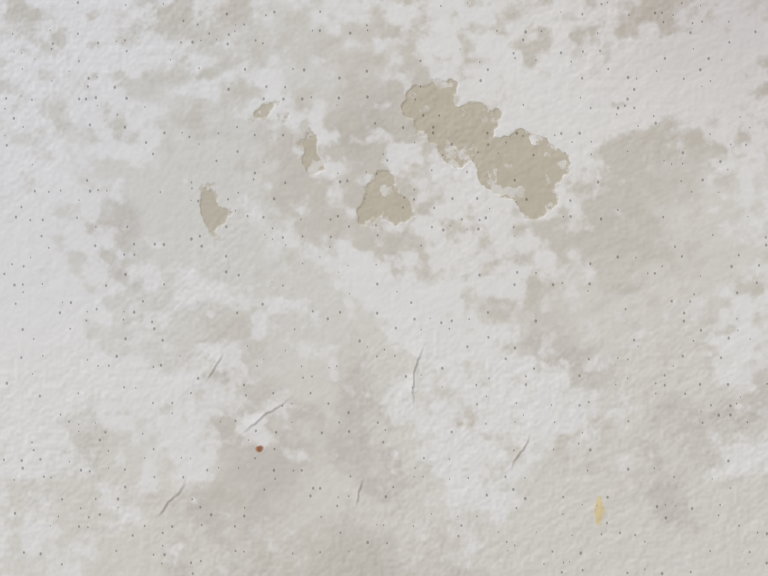
This texture is drawn by a WebGL 2 fragment shader. Its source:

```glsl
#version 300 es
precision highp float;
// Weathered pale plaster: clay and chalk washes over a rough, side-lit relief.
// Layered value noise gives the mottling; flaked patches, lifted cracks and
// trowel strokes join one height field that is shaded from the upper left.

uniform vec2 u_resolution;
out vec4 fragColor;

const vec3 CLAY = vec3(0.750, 0.730, 0.695);
const vec3 PLASTER = vec3(0.792, 0.780, 0.757);
const vec3 CHALK = vec3(0.838, 0.830, 0.824);
const vec3 BARE = vec3(0.700, 0.668, 0.600);
const vec3 STAIN = vec3(0.690, 0.665, 0.630);
const vec3 RUST = vec3(0.520, 0.300, 0.180);
const vec3 OCHRE = vec3(0.820, 0.720, 0.480);
const float RELIEF_STRENGTH = 0.095;
const float LIGHT_STEP = 0.0022;
const float FLAKE_DEPTH = 0.75;
const float CRACK_HEIGHT = 1.5;
const float PIT_CELLS = 62.0;
const float PIT_SHARE = 0.13;
const int FLAKES = 7;
const int CRACKS = 6;

float hash(vec2 p) {
    return fract(sin(dot(p, vec2(127.1, 311.7))) * 43758.5453);
}

float noise(vec2 p) {
    vec2 i = floor(p), f = fract(p);
    f = f * f * (3.0 - 2.0 * f);
    return mix(mix(hash(i), hash(i + vec2(1, 0)), f.x),
               mix(hash(i + vec2(0, 1)), hash(i + vec2(1, 1)), f.x), f.y);
}

float fbm(vec2 p) {
    float sum = 0.0, amp = 0.516;
    for (int i = 0; i < 5; i++) {
        sum += amp * noise(p);
        p = mat2(1.6, 1.2, -1.2, 1.6) * p + 11.3;
        amp *= 0.5;
    }
    return sum;
}

vec2 rotate(vec2 p, float a) {
    return vec2(cos(a) * p.x + sin(a) * p.y, cos(a) * p.y - sin(a) * p.x);
}

// Trowel strokes: falling on the left, gently rising on the right
float strokes(vec2 p, vec2 stretch) {
    float falling = fbm(rotate(p, -0.58) * stretch);
    float rising = fbm(rotate(p, 0.4) * stretch + 31.0);
    return mix(falling, rising, smoothstep(0.65, 1.1, p.x));
}

// Coverage of the patches where the top coat has come off
float flaked(vec2 p) {
    vec2 q = p + 0.11 * (vec2(fbm(p * 8.0), fbm(p * 8.0 + 17.0)) - 0.5);
    float d = 1.0;
    for (int i = 0; i < FLAKES; i++) {
        float k = float(i), along = fract(k * 0.618);
        vec2 centre = vec2(0.38 + 0.62 * along, 0.62 + 0.25 * fract(k * 0.755));
        vec2 radius = mix(vec2(0.020, 0.042), vec2(0.088, 0.066), along * along);
        d = min(d, (length((q - centre) / radius) - 1.0) * min(radius.x, radius.y));
    }
    d += 0.05 * (fbm(p * 28.0) - 0.5);
    return 1.0 - smoothstep(-0.003, 0.003, d);
}

// Lifted lips: a steep edge on one side, a soft slope on the other
float cracks(vec2 p) {
    vec2 q = p + 0.045 * (vec2(fbm(p * 11.0 + 5.0), fbm(p * 11.0 + 23.0)) - 0.5);
    float h = 0.0;
    for (int i = 0; i < CRACKS; i++) {
        float k = float(i), size = mix(0.025, 0.07, hash(vec2(k, 4.0)));
        vec2 centre = vec2(0.3 + 0.7 * fract(k * 0.618), 0.08 + 0.28 * fract(k * 0.755 + 0.2));
        vec2 s = rotate(q - centre, mix(0.5, 2.1, hash(vec2(k, 9.0))));
        float ends = 1.0 - smoothstep(0.3, 1.0, abs(s.x) / size);
        h += ends * smoothstep(-0.0015, 0.0015, s.y) * exp(-max(s.y, 0.0) / 0.014);
    }
    return h;
}

float relief(vec2 p) {
    float rough = smoothstep(0.3, 0.65, fbm(p * 4.0 + 40.0));
    float grain = 0.45 * noise(p * 165.0) + 0.55 * noise(p * 80.0 + 9.0);
    float scratches = strokes(p, vec2(5.0, 48.0));
    return grain * mix(0.45, 1.0, rough) + 1.1 * fbm(p * 15.0) + 0.6 * scratches
         + CRACK_HEIGHT * cracks(p) - FLAKE_DEPTH * flaked(p);
}

// Small dark holes scattered over a jittered grid
float pits(vec2 p, float pixel) {
    vec2 g = p * PIT_CELLS, cell = floor(g);
    vec2 centre = 0.25 + 0.5 * vec2(hash(cell + 3.1), hash(cell + 8.7));
    float radius = mix(0.05, 0.14, hash(cell + 5.3)), blur = pixel * PIT_CELLS * 0.7;
    float d = length((fract(g) - centre) * vec2(1.0, 0.8));
    return step(1.0 - PIT_SHARE, hash(cell)) * (1.0 - smoothstep(radius - blur, radius + blur, d));
}

float spot(vec2 p, vec2 centre, vec2 radius) {
    float d = length((p - centre) / radius) + 1.6 * (fbm(p * 45.0) - 0.5);
    return 1.0 - smoothstep(0.5, 1.1, d);
}

void main() {
    vec2 p = gl_FragCoord.xy / u_resolution.y;
    float ragged = fbm(p * 38.0 + 3.0) - 0.5;

    // Washes of clay, plaster and chalk
    float tone = fbm(p * 2.7 + 6.0) + 0.35 * ragged;
    vec3 col = mix(CLAY, PLASTER, smoothstep(0.36, 0.56, tone));
    float stain = fbm(p * 5.0 + 70.0) + 0.3 * ragged;
    col = mix(col, STAIN, 0.5 * smoothstep(0.55, 0.74, stain));
    float wash = 0.6 * fbm(p * 3.6 + 52.0) + 0.4 * strokes(p, vec2(3.0, 13.0)) + 0.4 * ragged;
    wash += 0.05 * smoothstep(0.45, 0.0, p.x);
    col = mix(col, CHALK, 0.9 * smoothstep(0.47, 0.60, wash));

    // Bare patches, with crumbs of top coat left on them
    float crumbs = smoothstep(0.60, 0.68, fbm(p * 42.0 + 90.0));
    col = mix(col, BARE, flaked(p) * (0.88 - 0.6 * crumbs));

    // Rust speck and ochre drips
    col = mix(col, OCHRE, 0.6 * spot(p, vec2(1.04, 0.11), vec2(0.008, 0.028)));
    col = mix(col, RUST, 0.8 * spot(p, vec2(0.45, 0.22), vec2(0.009)));

    // Side light, pits and the slow drift of light over the wall
    vec2 toLight = LIGHT_STEP * vec2(-0.7, 0.7);
    col += RELIEF_STRENGTH * (relief(p - toLight) - relief(p + toLight));
    col *= 1.0 - 0.24 * pits(p, 1.0 / u_resolution.y);
    col += vec3(-0.008, 0.0, 0.016) * smoothstep(0.9, 0.0, length(p - vec2(0.0, 0.9)));
    col -= vec3(0.05, 0.058, 0.055) * smoothstep(0.45, 0.0, length(p - vec2(1.3, 1.05)));
    fragColor = vec4(col, 1.0);
}
```
